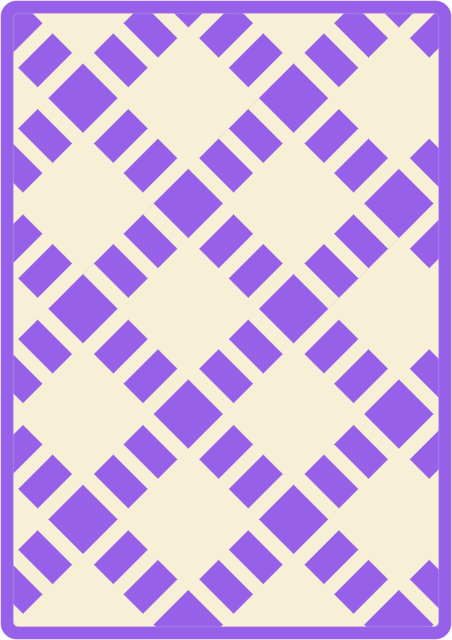
Reproduce this pattern procedurally as a Shadertoy shader.

```glsl
// Violet diagonal lattice of squares and paired bars on cream, inside a rounded frame.

const float PAGE_HEIGHT = 768.0;               // design units down the canvas
const vec2  LATTICE_ORIGIN = vec2(352.3, 370.5);
const float CELL = 178.7;                      // spacing along each diagonal
const float SQUARE_HALF = 29.4;
const vec2  BAR_HALF = vec2(16.5, 29.2);       // along the band, across it
const float BAR_OFFSET = 64.2;                 // from the square centre
const float FRAME_WIDTH = 16.0;
const float INNER_RADIUS = 6.0;
const float OUTER_RADIUS = 20.0;
const float TRIM_HALF = 0.6;
const float TRIM_STRENGTH = 0.4;
const float SEAM_HALF = 0.4;
const float SEAM_STRENGTH = 0.22;
const float SEAM_SHARE = 0.6;                  // share of gaps showing a seam
const float SOFTNESS = 0.75;                   // edge half width, in pixels

const vec3 CREAM  = vec3(0.97, 0.94, 0.84);
const vec3 VIOLET = vec3(0.59, 0.38, 0.91);
const vec3 LILAC  = vec3(0.78, 0.66, 0.89);
const vec3 PAPER  = vec3(1.0);

float hash21(vec2 p) {
    return fract(sin(dot(p, vec2(127.1, 311.7))) * 43758.55);
}

float boxDistance(vec2 p, vec2 halfSize) {
    vec2 d = abs(p) - halfSize;
    return length(max(d, 0.0)) + min(max(d.x, d.y), 0.0);
}

float roundBoxDistance(vec2 p, vec2 halfSize, float radius) {
    return boxDistance(p, halfSize - radius) - radius;
}

float coverage(float d, float pixel) {
    return 1.0 - smoothstep(-SOFTNESS * pixel, SOFTNESS * pixel, d);
}

// Squares at the crossings, two bars on every link between them
float latticeDistance(vec2 q) {
    vec2 local = abs(q - CELL * round(q / CELL));
    float d = boxDistance(local, vec2(SQUARE_HALF));
    d = min(d, boxDistance(local - vec2(BAR_OFFSET, 0.0), BAR_HALF));
    return min(d, boxDistance(local - vec2(0.0, BAR_OFFSET), BAR_HALF.yx));
}

// Hairline along one edge of a rising band, broken up gap by gap
float seamMask(vec2 q, float pixel) {
    float band = round(q.x / CELL);
    float side = mod(band, 2.0) < 0.5 ? 1.0 : -1.0;
    float edge = abs(q.x - band * CELL - side * SQUARE_HALF) - SEAM_HALF;
    float gap = floor(q.y / CELL * 3.0);
    float shown = step(hash21(vec2(band, gap)), SEAM_SHARE);
    float central = step(abs(band + 0.5), 1.0) * step(abs(q.y), CELL);
    return coverage(edge, pixel) * shown * central;
}

void mainImage(out vec4 fragColor, in vec2 fragCoord) {
    float pixel = PAGE_HEIGHT / iResolution.y;
    vec2 page = iResolution.xy * pixel;
    vec2 p = vec2(fragCoord.x, iResolution.y - fragCoord.y) * pixel;

    // Rotated lattice coordinates
    vec2 r = p - LATTICE_ORIGIN;
    vec2 q = vec2(r.x + r.y, r.x - r.y) * inversesqrt(2.0);

    // Pattern
    vec3 color = mix(CREAM, LILAC, SEAM_STRENGTH * seamMask(q, pixel));
    color = mix(color, VIOLET, coverage(latticeDistance(q), pixel));

    // Frame with a pale trim on its inner edge
    vec2 centered = p - 0.5 * page;
    float inner = roundBoxDistance(centered, 0.5 * page - FRAME_WIDTH, INNER_RADIUS);
    color = mix(VIOLET, color, coverage(inner, pixel));
    color = mix(color, LILAC, TRIM_STRENGTH * coverage(abs(inner) - TRIM_HALF, pixel));

    // Rounded page corners
    float outer = roundBoxDistance(centered, 0.5 * page, OUTER_RADIUS);
    float onPage = coverage(outer + SOFTNESS * pixel, pixel);
    color = mix(PAPER, color, onPage);

    fragColor = vec4(color, 1.0);
}
```
